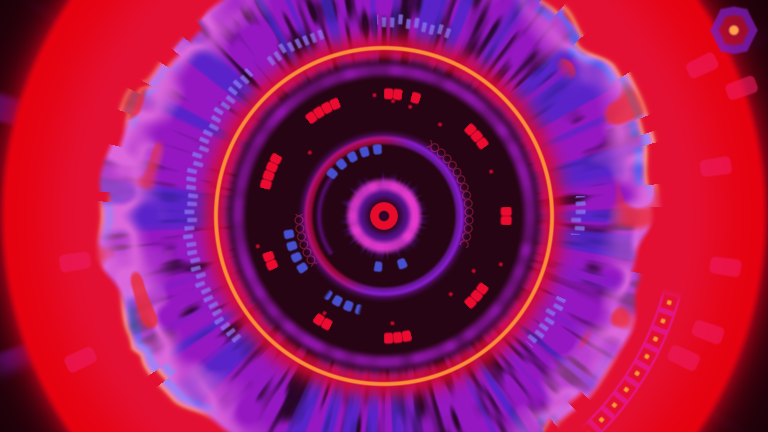
Give the GLSL for this background, as a WebGL 2 fragment shader.

```glsl
#version 300 es
precision highp float;
// A glowing radial tunnel: a red disc, a ragged crown of violet rays, an orange
// hoop and a dark dial with rings of beads. Built in polar form from angular
// cells and ring noise, layered from the outside to the centre.
uniform vec2 u_resolution;
out vec4 fragColor;

const float TAU = 6.2831853;
float r, turn; // polar position, angle in turns

float hash(vec2 v) {
  vec3 q = fract(v.xyx * 0.1031);
  q += dot(q, q.yzx + 33.33);
  return fract((q.x + q.y) * q.z);
}

// Smooth seamless noise around the circle, with n knots
float ringNoise(float n, float seed) {
  float x = turn * n, i = floor(x);
  return mix(hash(vec2(mod(i, n), seed)), hash(vec2(mod(i + 1.0, n), seed)),
             smoothstep(0.0, 1.0, x - i));
}

// Ring noise that also changes along the radius
float polarNoise(float n, float depth, float seed) {
  float k = floor(depth) + seed;
  return mix(ringNoise(n, k), ringNoise(n, k + 1.0), smoothstep(0.0, 1.0, fract(depth)));
}

// One random value for each of n angular cells
float cellHash(float n, float seed) { return hash(vec2(floor(turn * n), seed)); }

float band(float d, float radius, float halfWidth, float soft) {
  return 1.0 - smoothstep(halfWidth - soft, halfWidth + soft, abs(d - radius));
}

float glow(float radius, float width) {
  float d = (r - radius) / width;
  return exp(-d * d);
}

// Local position inside one of n cells on a circle
vec2 cellPoint(float radius, float n) {
  return vec2((fract(turn * n) - 0.5) * TAU * radius / n, r - radius);
}

// Rounded bead in each of n cells
float beads(float radius, float n, vec2 size) {
  vec2 d = max(abs(cellPoint(radius, n)) - size * 0.4, 0.0);
  return 1.0 - smoothstep(-0.003, 0.003, length(d) - size.x * 0.6);
}

// 1 inside the arc of given centre and half length, in turns
float arc(float centre, float halfLength) {
  return band(abs(fract(turn - centre + 0.5) - 0.5), 0.0, halfLength, 0.004);
}

void main() {
  vec2 p = (gl_FragCoord.xy - 0.5 * u_resolution) / u_resolution.y;
  r = length(p);
  turn = fract(atan(p.y, p.x) / TAU + 1.0);
  float side = 1.0 - smoothstep(0.7, 1.0, abs(p.y) / max(r, 0.001));

  // Dark corners and the red disc
  vec3 col = vec3(0.1, 0.005, 0.035) + vec3(0.5, 0, 0.05) * exp(-max(r - 0.885, 0.0) * 28.0);
  col += vec3(0.13, 0.03, 0.3) * smoothstep(0.72, 0.9, ringNoise(70.0, 3.0)) * glow(0.93, 0.05);
  vec3 red = mix(vec3(0.89, 0.06, 0.2), vec3(0.9, 0.005, 0.06), smoothstep(0.68, 0.87, r));
  col = mix(col, red, 1.0 - smoothstep(0.872, 0.892, r));
  float flare = beads(0.72 + 0.16 * cellHash(64.0, 9.0), 64.0, vec2(0.02, 0.06));
  col = mix(col, vec3(0.93, 0.1, 0.38), flare * step(0.78, cellHash(64.0, 8.0)) * 0.6);

  // Crown of rays, ragged outside
  float rim = 0.655 - 0.045 * ringNoise(44.0, 5.0) - 0.02 * step(0.7, ringNoise(90.0, 6.0));
  rim += 0.018 * arc(0.5, 0.08);
  float broad = polarNoise(72.0, r * 18.0, 50.0);
  float rays = 0.55 * polarNoise(260.0, r * 14.0, 20.0) + 0.45 * broad + 0.14 * side;
  vec3 crown = mix(vec3(0.16, 0.02, 0.16), vec3(0.58, 0.09, 0.76), smoothstep(0.2, 0.62, rays));
  crown = mix(crown, vec3(0.28, 0.15, 0.8), 0.75 * smoothstep(0.55, 0.8, ringNoise(120.0, 12.0)));
  float start = 0.52 + 0.1 * broad - 0.05 * side;
  float lilac = smoothstep(start, start + 0.08, r) * (0.3 + 0.7 * side);
  crown = mix(crown, vec3(0.86, 0.4, 0.86), lilac * (0.5 + 0.5 * smoothstep(0.15, 0.5, broad)));
  float ember = smoothstep(0.72, 0.88, polarNoise(46.0, r * 22.0, 90.0));
  crown = mix(crown, vec3(0.92, 0.16, 0.2), 0.8 * ember * smoothstep(0.51, 0.57, r));
  float fringe = smoothstep(0.4, 0.8, ringNoise(32.0, 14.0));
  crown += vec3(-0.25, 0.1, 0.1) * glow(rim - 0.018, 0.01) * fringe;
  col = mix(col, crown, 1.0 - smoothstep(rim - 0.012, rim + 0.008, r));
  col += vec3(0.05, 0.3, 0.08) * glow(rim, 0.007) * fringe;

  // Pale blue ticks among the rays
  float tick = beads(0.443 + 0.014 * cellHash(150.0, 2.0), 150.0, vec2(0.005, 0.021));
  col = mix(col, vec3(0.52, 0.46, 0.95), 0.8 * tick * step(0.56, ringNoise(22.0, 31.0)));

  // Framed boxes at the lower right, a lit panel in the upper right corner
  vec2 box = abs(cellPoint(0.69, 96.0));
  float boxes = band(r, 0.69, 0.022, 0.002) * arc(0.915, 0.042);
  col = mix(col, vec3(0.9, 0.08, 0.5), boxes * smoothstep(0.014, 0.019, max(box.x, box.y)));
  col = mix(col, vec3(1, 0.6, 0.2), boxes * beads(0.69, 96.0, vec2(0.005)));
  vec2 panel = abs(p - vec2(0.81, 0.43));
  float square = max(panel.x + panel.y * 0.5, panel.y + panel.x * 0.2);
  vec3 panelCol = mix(vec3(0.72, 0.05, 0.2), vec3(0.5, 0.1, 0.72), smoothstep(0.03, 0.04, square));
  col = mix(col, panelCol, 0.8 * band(square, 0.0, 0.055, 0.004));
  col = mix(col, vec3(1, 0.62, 0.3), band(length(panel), 0.0, 0.011, 0.004));

  // Dark dial with its violet border, then the orange hoop
  col = mix(col, vec3(0.86, 0.03, 0.18), 0.85 * glow(0.389, 0.035));
  col = mix(vec3(0.15, 0.015, 0.075), col, smoothstep(0.345, 0.375, r));
  col = mix(col, vec3(0.56, 0.08, 0.66), (0.55 + 0.45 * ringNoise(80.0, 41.0)) * band(r, 0.338, 0.013, 0.011));
  col = mix(col, vec3(0.98, 0.55, 0.22), band(r, 0.389, 0.0045, 0.0025));

  // Red beads in nine clusters, with stray sparks
  float cluster = cos(TAU * 9.0 * (floor(turn * 84.0) + 0.5) / 84.0) + 0.9 * cellHash(84.0, 4.0);
  float dots = beads(0.283, 84.0, vec2(0.011, 0.015)) * step(1.0, cluster);
  float spark = beads(0.21 + 0.1 * cellHash(40.0, 7.0), 40.0, vec2(0.004));
  dots = max(dots, 0.8 * spark * step(0.7, cellHash(40.0, 17.0)));
  col = mix(col, vec3(0.92, 0.04, 0.19), dots);

  // Inner ring, faint hollow beads and blue beads
  vec3 ringCol = mix(vec3(0.62, 0.03, 0.19), vec3(0.42, 0.09, 0.62), smoothstep(-0.08, 0.03, p.x - 0.3 * p.y));
  col = mix(col, ringCol, 0.85 * band(r, 0.175, 0.009, 0.005));
  col += vec3(0.17, 0.03, 0.32) * (glow(0.184, 0.01) + arc(0.5, 0.1) * glow(0.15, 0.006));
  float hollow = band(length(cellPoint(0.197, 64.0)), 0.009, 0.0015, 0.0015);
  col += vec3(0.28, 0.06, 0.12) * hollow * step(0.45, ringNoise(9.0, 66.0));
  vec2 oval = vec2(0.01, 0.014);
  float blue = beads(0.224, 50.0, oval) * (arc(0.56, 0.04) + arc(0.68, 0.03))
             + beads(0.155, 32.0, oval) * arc(0.328, 0.078)
             + beads(0.118, 13.0, oval) * arc(0.79, 0.07);
  col = mix(col, vec3(0.3, 0.36, 0.95), 0.85 * blue);

  // Pink core ring in a rayed halo, and the red eye
  float halo = 1.0 - smoothstep(0.075, 0.112, r + 0.018 * ringNoise(110.0, 71.0));
  col = mix(col, vec3(0.36, 0.07, 0.62), 0.85 * halo);
  col = mix(col, vec3(0.9, 0.22, 0.8), band(r, 0.072, 0.012, 0.009) * (0.7 + 0.3 * ringNoise(26.0, 72.0)));
  col = mix(vec3(0.2, 0.02, 0.16), col, smoothstep(0.03, 0.055, r));
  col = mix(col, vec3(0.9, 0.04, 0.17), band(r, 0.022, 0.01, 0.002));
  fragColor = vec4(clamp(col, 0.0, 1.0), 1);
}
```
